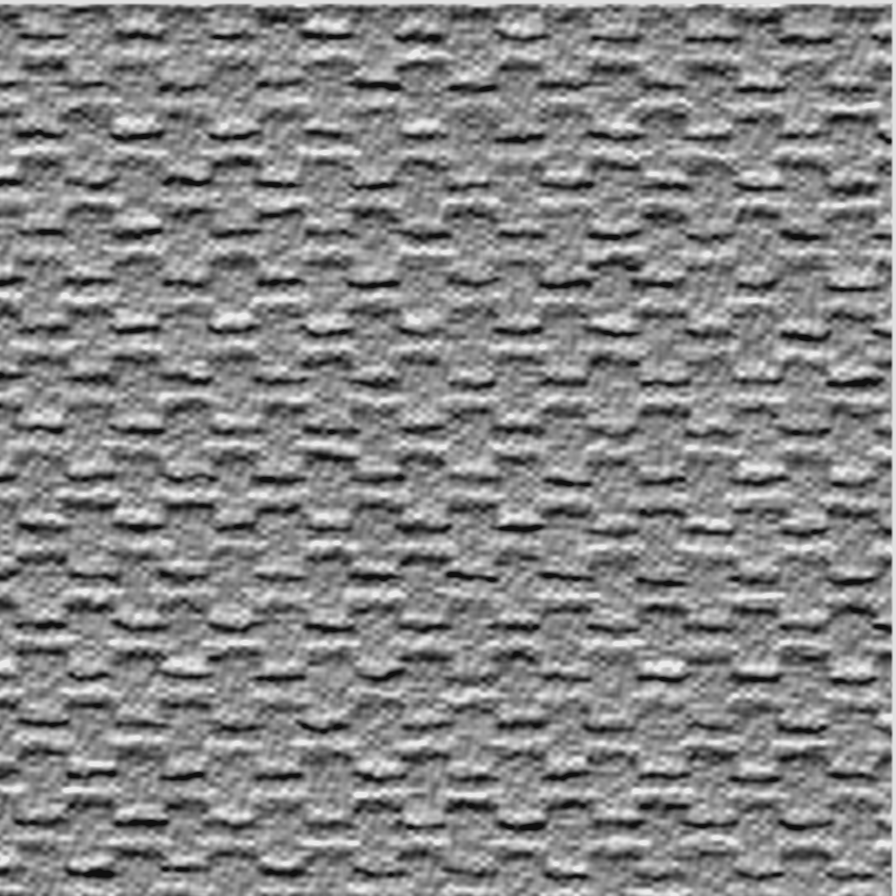
Reproduce this texture map procedurally as a Shadertoy shader.

```glsl
// Grey embossed weave: staggered rows of raised stitches lit from above, with fine grain.
#define COLUMNS 9.41       // stitches across
#define ROWS 18.2          // staggered rows down
#define FIRST_STITCH vec2(0.453, 0.72)
#define ROW_TILT 0.006     // drop of a row over the full width
#define BASE_GREY 0.54
#define GRAIN_CELLS vec2(135.0, 170.0)
#define GRAIN_STRENGTH 0.27
#define WOBBLE 0.05        // irregularity of the stitch outlines
#define EDGE_WIDTH 0.0045  // pale rim at the top and right

float hash(vec2 p) {
    vec3 q = fract(vec3(p.xyx) * 0.1031);
    q += dot(q, q.yzx + 33.33);
    return fract((q.x + q.y) * q.z);
}

float noise(vec2 p) {
    vec2 cell = floor(p), f = fract(p);
    f = f * f * (3.0 - 2.0 * f);
    return mix(mix(hash(cell), hash(cell + vec2(1, 0)), f.x),
               mix(hash(cell + vec2(0, 1)), hash(cell + vec2(1, 1)), f.x), f.y);
}

// Soft horizontal bar: gaussian across, flat along, faded at both ends.
float bar(vec2 p, float y, float halfLength, float thickness, float bow) {
    float d = (p.y - y + bow * p.x * p.x) / thickness;
    float ends = 1.0 - smoothstep(halfLength - 0.07, halfLength + 0.07, abs(p.x));
    return exp(-d * d) * ends;
}

// Light and shadow of one stitch; p is in column and row units, y down.
float stitch(vec2 p, vec2 id) {
    vec2 seed = id + 17.0;
    p += (vec2(hash(seed), hash(seed + 41.3)) - 0.5) * vec2(0.07, 0.09);
    float size = 0.27 + 0.04 * (hash(seed + 7.7) - 0.5);
    float crest  = bar(p, -0.26, size - 0.05, 0.13, -0.5) * mix(0.14, 0.34, hash(seed + 3.1));
    float crease = bar(p, 0.0, size, 0.085, 0.6) * mix(0.36, 0.54, hash(seed + 11.9));
    float ridge  = bar(p, 0.30, size + 0.06, 0.095, 0.0) * mix(0.20, 0.34, hash(seed + 23.5));
    float hollow = bar(p, 0.57, size - 0.01, 0.12, -0.9) * mix(0.18, 0.42, hash(seed + 31.7));
    return crest + ridge - crease - hollow;
}

void mainImage(out vec4 fragColor, in vec2 fragCoord) {
    vec2 uv = fragCoord / iResolution.xy;
    vec2 p = vec2(uv.x, 1.0 - uv.y);

    // Stitch grid with a slight tilt and uneven outlines
    vec2 grid = vec2(p.x, p.y - ROW_TILT * p.x) * vec2(COLUMNS, ROWS) - FIRST_STITCH;
    vec2 wobbleAt = p * vec2(45.0, 60.0);
    grid += (vec2(noise(wobbleAt), noise(wobbleAt + 71.0)) - 0.5) * vec2(1.0, 2.5) * WOBBLE;

    // Neighbouring rows overlap; every second row is shifted by half a stitch
    float grey = BASE_GREY;
    float nearestRow = floor(grid.y + 0.5);
    for (int i = -1; i <= 1; i++) {
        float row = nearestRow + float(i);
        float x = grid.x - 0.5 * mod(row, 2.0);
        float column = floor(x + 0.5);
        grey += stitch(vec2(x - column, grid.y - row), vec2(column, row));
    }

    // Embossed grain: difference of two heights, plus faint blotches
    vec2 grainAt = p * GRAIN_CELLS;
    grey += (noise(grainAt) - noise(grainAt + vec2(0.3, 1.1))) * GRAIN_STRENGTH;
    grey += (noise(p * vec2(30.0, 45.0) + 9.0) - 0.5) * 0.08;

    // Dark line under the pale rim
    float rimDistance = min(p.y, 1.0 - p.x);
    grey -= 0.2 * exp(-pow((p.y - 0.010) / 0.004, 2.0));
    float rim = 1.0 - smoothstep(EDGE_WIDTH - 0.002, EDGE_WIDTH + 0.002, rimDistance);
    grey = mix(grey, 0.88, rim);

    fragColor = vec4(vec3(clamp(grey, 0.06, 0.92)), 1.0);
}
```
